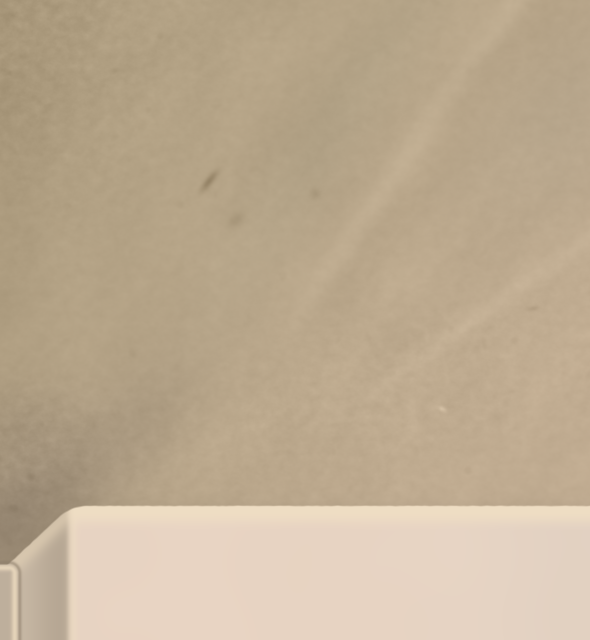
Write a Shadertoy shader that draws this texture.

```glsl
// A mottled beige plaster wall above a pale, bevelled panel in warm light.
// The wall is tinted by smooth gradients, soft diagonal streaks and gradient
// noise; the panel is built from half planes with a rounded corner.

#define WALL_OLIVE vec3(0.704, 0.637, 0.523)
#define WALL_WARM  vec3(0.758, 0.677, 0.572)
#define SHADOW     vec3(0.555, 0.495, 0.420)
#define PANEL      vec3(0.908, 0.829, 0.762)
#define CREAM      vec3(0.935, 0.867, 0.765)
#define SIDE_FACE  vec3(0.715, 0.655, 0.580)
#define PANEL_TOP  0.2095
#define PANEL_LEFT 0.111
#define GRAIN      0.050
#define MOTTLE     0.040
#define EDGE_SOFT  0.0018

vec2 hashGradient(vec2 cell) {
    vec3 h = fract(vec3(cell.xyx) * vec3(0.1031, 0.1030, 0.0973));
    h += dot(h, h.yzx + 33.33);
    return fract((h.xx + h.yz) * h.zy) * 2.0 - 1.0;
}

float gradientNoise(vec2 p) {
    vec2 i = floor(p), f = fract(p);
    vec2 u = f * f * f * (f * (f * 6.0 - 15.0) + 10.0);
    float a = dot(hashGradient(i), f);
    float b = dot(hashGradient(i + vec2(1, 0)), f - vec2(1, 0));
    float c = dot(hashGradient(i + vec2(0, 1)), f - vec2(0, 1));
    float d = dot(hashGradient(i + vec2(1, 1)), f - vec2(1, 1));
    return mix(mix(a, b, u.x), mix(c, d, u.x), u.y);
}

float fbm(vec2 p) {
    float sum = 0.0, amp = 0.6;
    for (int i = 0; i < 4; i++) {
        sum += amp * gradientNoise(p);
        p = mat2(1.6, 1.2, -1.2, 1.6) * p + 7.3;
        amp *= 0.55;
    }
    return sum;
}

// Soft elliptical blob; radii are measured along and across the angle.
float blob(vec2 p, vec2 centre, vec2 radii, float angle) {
    float c = cos(angle), s = sin(angle);
    vec2 q = mat2(c, -s, s, c) * (p - centre) / radii;
    return exp(-dot(q, q));
}

float smoothMax(float a, float b, float k) {
    float h = max(k - abs(a - b), 0.0) / k;
    return max(a, b) + h * h * k * 0.25;
}

float inside(float dist) {
    float w = max(EDGE_SOFT, 0.8 / iResolution.y);
    return 1.0 - smoothstep(-w, w, dist);
}

vec3 wallColor(vec2 p) {
    // Broad tint: olive at the upper left, warmer at the lower right
    float warmth = smoothstep(-0.55, 0.75, p.x - 0.8 * p.y);
    vec3 col = mix(WALL_OLIVE, WALL_WARM, warmth);
    col -= 0.035 * blob(p, vec2(0.0, 1.0), vec2(0.20, 0.32), 0.0);
    col -= 0.022 * blob(p, vec2(0.0, 0.62), vec2(0.07, 0.40), 0.0);
    col -= vec3(0.022, 0.014, 0.008) * blob(p, vec2(0.90, 0.82), vec2(0.18, 0.12), 0.8);
    col -= vec3(0.016, 0.009, 0.007) * blob(p, vec2(0.52, 0.80), vec2(0.34, 0.06), 1.0);

    // Diagonal trowel streaks
    float wobble = 0.012 * gradientNoise(p * 9.0);
    float upper = p.x - 0.469 - 0.62 * (p.y - 0.505) - 0.12 * pow(p.y - 0.505, 2.0) + wobble;
    float lower = p.y - 0.323 - 0.72 * (p.x - 0.495) + wobble;
    float upperFade = smoothstep(0.38, 0.62, p.y);
    float lowerFade = smoothstep(0.42, 0.75, p.x);
    col += 0.026 * upperFade * exp(-pow(upper / 0.022, 2.0));
    col += 0.026 * lowerFade * exp(-pow(lower / 0.018, 2.0));
    col -= 0.012 * upperFade * exp(-pow((upper - 0.06) / 0.04, 2.0));

    // Shadow gathered beside the panel corner
    float shade = 0.80 * blob(p, vec2(0.0, 0.175), vec2(0.17, 0.10), 0.75);
    shade += 0.22 * blob(p, vec2(0.20, 0.32), vec2(0.15, 0.07), 0.85);
    shade += 0.20 * blob(p, vec2(0.02, 0.34), vec2(0.10, 0.06), 0.0);
    col = mix(col, SHADOW, min(shade, 1.0));

    // Mottling drawn out along the streaks, then finer grain
    vec2 along = vec2(dot(p, vec2(0.62, 0.78)), dot(p, vec2(-0.78, 0.62)));
    float rough = 0.45 + 0.9 * blob(p, vec2(0.0, 1.0), vec2(0.28), 0.0)
                + 0.8 * blob(p, vec2(0.03, 0.30), vec2(0.14, 0.10), 0.0)
                + 0.5 * blob(p, vec2(0.60, 0.38), vec2(0.45, 0.14), 0.3);
    col += MOTTLE * fbm(along * vec2(5.0, 11.0)) * vec3(1.0, 0.95, 0.9);
    col += GRAIN * rough * fbm(p * vec2(52.0, 62.0));

    // Sparse pits and a few distinct marks
    float pits = smoothstep(0.34, 0.65, gradientNoise(p * 38.0 + 4.7));
    col -= 0.035 * rough * pits;
    col -= 0.13 * blob(p, vec2(0.327, 0.717), vec2(0.019, 0.006), 0.9);
    col -= 0.055 * blob(p, vec2(0.369, 0.657), vec2(0.014, 0.009), 0.8);
    col -= 0.045 * blob(p, vec2(0.493, 0.697), vec2(0.008), 0.0);
    col -= 0.050 * blob(p, vec2(0.833, 0.518), vec2(0.010, 0.004), 0.2);
    col += 0.080 * blob(p, vec2(0.691, 0.361), vec2(0.007, 0.004), -0.5);
    return col;
}

vec3 panelColor(vec2 p, float bevel) {
    // Front face with a cream upper rim
    vec3 front = PANEL + 0.012 * gradientNoise(p * 5.0);
    front -= vec3(0.018, 0.006, 0.0) * smoothstep(0.5, 0.95, p.x);
    front = mix(front, CREAM, smoothstep(0.040, 0.008, PANEL_TOP - p.y));

    // Shaded side, lit along its sloping edge and at its left
    vec3 side = mix(SIDE_FACE + 0.065, SIDE_FACE, smoothstep(0.025, 0.095, p.x));
    side = mix(side, CREAM - 0.07, 0.75 * exp(-pow((bevel + 0.006) / 0.015, 2.0)));
    vec3 col = mix(side, front, smoothstep(-0.010, 0.007, p.x - PANEL_LEFT));
    float ridge = exp(-pow((p.x - PANEL_LEFT - 0.002) / 0.008, 2.0));
    return mix(col, CREAM, 0.6 * ridge);
}

void mainImage(out vec4 fragColor, in vec2 fragCoord) {
    vec2 p = fragCoord / iResolution.y;
    float roughEdge = 0.0010 * gradientNoise(p * 90.0);

    // Main panel: level top meeting a sloping bevel
    float bevel = dot(p - vec2(0.016, 0.121), vec2(-0.682, 0.731));
    float panel = smoothMax(p.y - PANEL_TOP, bevel, 0.018) + roughEdge;
    vec3 col = wallColor(p);
    col *= 1.0 - 0.035 * exp(-max(panel, 0.0) / 0.012);
    col = mix(col, panelColor(p, bevel), inside(panel));

    // Narrow neighbouring piece with a bright rim and a dark seam
    vec2 q = abs(p - vec2(0.005, 0.0)) - vec2(0.009, 0.104);
    float piece = length(max(q, 0.0)) + min(max(q.x, q.y), 0.0) - 0.014;
    float seam = exp(-pow((piece - 0.003) / 0.003, 2.0));
    col = mix(col, SHADOW, 0.55 * seam * inside(p.y - 0.125));
    vec3 pieceCol = mix(SIDE_FACE + 0.03, CREAM - 0.04, exp(-pow((piece + 0.005) / 0.005, 2.0)));
    col = mix(col, pieceCol, inside(piece));

    fragColor = vec4(clamp(col, 0.0, 1.0), 1.0);
}
```
